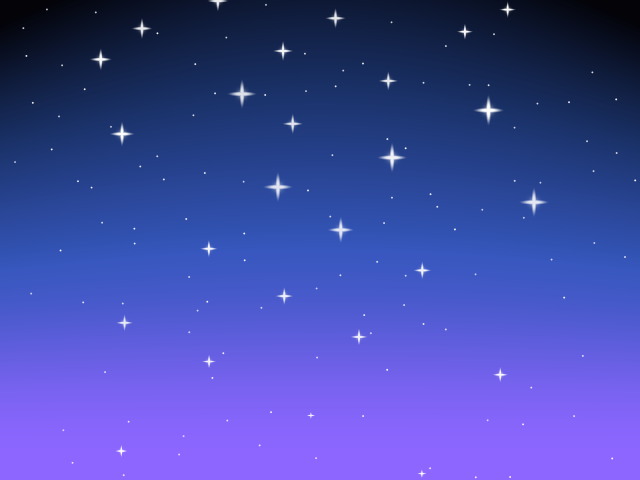
Reproduce this background procedurally as a WebGL 2 fragment shader.

```glsl
#version 300 es
precision highp float;
// Twilight sky fading from near-black to violet, with dots and four-pointed sparkles.

#define SPARKLE_COUNT 26
#define SPARKLE_MIN 0.007
#define SPARKLE_MAX 0.038
#define SPARKLE_SLIMNESS 5.5
#define TOP_BIAS 1.5
#define BIG_DEPTH 0.28
#define DOT_ROWS 12.0
#define DOT_CHANCE 0.6
#define DOT_RADIUS 0.0018
#define CORNER_SHADE 0.23

uniform vec2 u_resolution;
out vec4 fragColor;

const vec3 VIOLET = vec3(0.55, 0.40, 1.00);
const vec3 BLUE   = vec3(0.21, 0.34, 0.74);
const vec3 NAVY   = vec3(0.10, 0.19, 0.40);
const vec3 NIGHT  = vec3(0.01, 0.01, 0.03);

float hash(vec2 p) {
  return fract(sin(dot(p, vec2(127.1, 311.7))) * 43758.5453);
}

float ramp(float a, float b, float x) {
  return clamp((x - a) / (b - a), 0.0, 1.0);
}

// Vertical gradient, bent downward toward the sides so the top corners darken
vec3 sky(vec2 uv) {
  float side = 2.0 * uv.x - 1.0;
  float height = uv.y + CORNER_SHADE * side * side * uv.y * uv.y;
  vec3 color = mix(VIOLET, BLUE, smoothstep(0.04, 0.53, height));
  color = mix(color, NAVY, ramp(0.48, 0.82, height));
  return mix(color, NIGHT, ramp(0.82, 1.16, height));
}

// At most one tiny round star in each grid cell
float dots(vec2 p, float pixel) {
  vec2 cell = floor(p * DOT_ROWS);
  vec2 jitter = vec2(hash(cell + 3.1), hash(cell + 17.7));
  vec2 center = (cell + mix(vec2(0.05), vec2(0.95), jitter)) / DOT_ROWS;
  float disc = 1.0 - smoothstep(-0.7 * pixel, 0.7 * pixel, length(p - center) - DOT_RADIUS);
  float present = step(hash(cell + 41.3), DOT_CHANCE);
  return disc * present * mix(0.7, 1.0, hash(cell + 63.9));
}

// Two crossed slim ellipses with a soft halo
float sparkle(vec2 p, float radius) {
  vec2 q = p / radius;
  float across = length(q * vec2(1.0, SPARKLE_SLIMNESS));
  float upright = length(q * vec2(SPARKLE_SLIMNESS, 1.0));
  float arms = 1.0 - smoothstep(0.3, 1.1, min(across, upright));
  float halo = 0.6 * exp(-10.0 * dot(q, q));
  return arms + halo * (1.0 - arms);
}

// Golden-ratio scatter, denser toward the top center and largest in the upper middle
float sparkles(vec2 p, float aspect) {
  float light = 0.0;
  for (int i = 0; i < SPARKLE_COUNT; i++) {
    float id = float(i);
    float depth = pow((id + hash(vec2(id, 1.3))) / float(SPARKLE_COUNT), TOP_BIAS);
    float side = fract(0.27 + 0.618 * id + 0.12 * hash(vec2(id, 5.7))) - 0.5;
    float x = 0.48 + 0.82 * side * (0.7 + 1.2 * side * side);
    float size = sqrt(hash(vec2(id, 9.1))) * max(0.2, 1.0 - 1.4 * abs(depth - BIG_DEPTH));
    float glow = mix(0.85, 1.0, hash(vec2(id, 13.9)));
    vec2 center = vec2(x * aspect, 1.0 - depth);
    light = max(light, glow * sparkle(p - center, mix(SPARKLE_MIN, SPARKLE_MAX, size)));
  }
  return light;
}

void main() {
  vec2 uv = gl_FragCoord.xy / u_resolution;
  float aspect = u_resolution.x / u_resolution.y;
  vec2 p = vec2(uv.x * aspect, uv.y);
  float starlight = max(dots(p, 1.0 / u_resolution.y), sparkles(p, aspect));
  fragColor = vec4(mix(sky(uv), vec3(1.0), starlight), 1.0);
}
```
